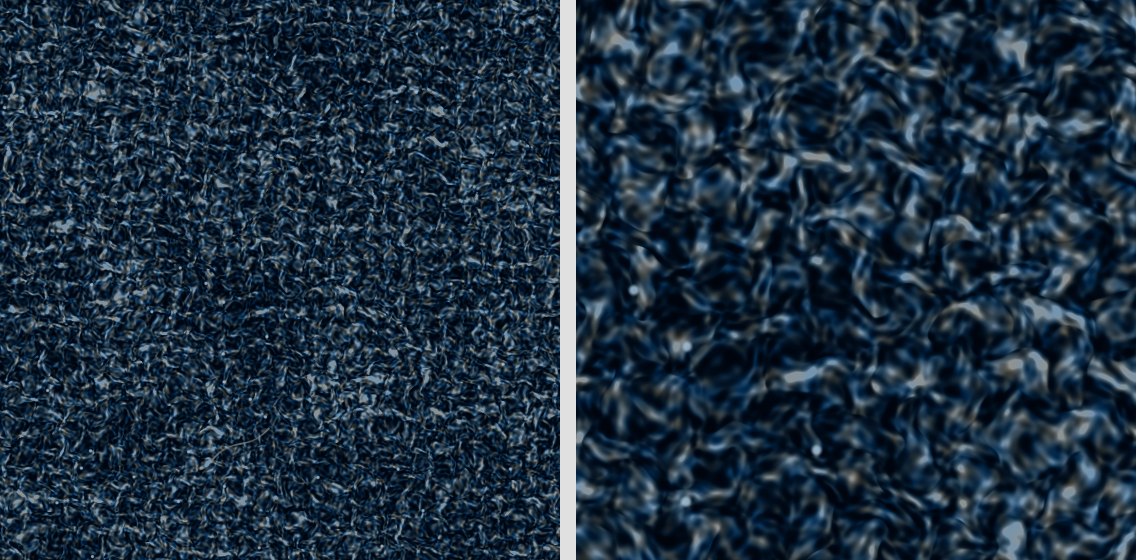
Left, the full canvas; right, a detail of the centre.
Reproduce this texture procedurally as a three.js fragment shader.

```glsl
// Coarse navy plain-weave cloth: uneven warp and weft threads with dark gaps,
// covered in short pale fibres. Thread height, slubs and stretched gradient
// noise are summed into one tone of about unit spread, then mapped to a ramp.
varying vec2 vUv;

const float PI = 3.14159265;
const vec2 THREADS = vec2(31.0, 33.0);       // threads across and up
const vec2 FIBRE_SCALE = vec2(72.0, 150.0);  // along and across a fibre
const float FINE_SCALE = 165.0;
const float FIBRE_TILT = 0.35;
const float WEAVE_AMOUNT = 0.54;
const float FIBRE_AMOUNT = 0.66;
const float FINE_AMOUNT = 0.46;
const float SLUB_AMOUNT = 0.32;
const float CLOUD_AMOUNT = 0.10;
const float GLINT_SCALE = 64.0;
const float GLINT_SHARE = 0.010;
const vec2 HAIR_START = vec2(0.38, 0.18);
const vec2 HAIR_END = vec2(0.48, 0.235);

const vec3 PIT = vec3(0.0, 0.015, 0.05);
const vec3 SHADOW = vec3(0.0, 0.04, 0.09);
const vec3 NAVY = vec3(0.02, 0.10, 0.18);
const vec3 BLUE = vec3(0.09, 0.18, 0.25);
const vec3 SLATE = vec3(0.19, 0.27, 0.33);
const vec3 MIST = vec3(0.30, 0.38, 0.44);
const vec3 PALE = vec3(0.50, 0.58, 0.64);
const vec3 HAIR = vec3(0.52, 0.53, 0.50);
const vec3 BLUE_TINT = vec3(-0.028, 0.002, 0.032);

float hash(vec2 p) {
  vec3 q = fract(p.xyx * 0.1031);
  q += dot(q, q.yzx + 33.33);
  return fract((q.x + q.y) * q.z);
}

float cornerSlope(vec2 cell, vec2 offset) {
  float angle = 2.0 * PI * hash(cell);
  return dot(vec2(cos(angle), sin(angle)), offset);
}

// Gradient noise scaled to a spread of about one
float noise(vec2 p) {
  vec2 i = floor(p), f = fract(p);
  vec2 u = f * f * f * (f * (f * 6.0 - 15.0) + 10.0);
  vec2 e = vec2(1.0, 0.0);
  float low = mix(cornerSlope(i, f), cornerSlope(i + e, f - e), u.x);
  float high = mix(cornerSlope(i + e.yx, f - e.yx), cornerSlope(i + 1.0, f - 1.0), u.x);
  return 4.6 * mix(low, high, u.y);
}

vec2 turn(vec2 p, float angle) {
  float c = cos(angle), s = sin(angle);
  return vec2(c * p.x - s * p.y, s * p.x + c * p.y);
}

float between(float low, float high, float x) {
  return clamp((x - low) / (high - low), 0.0, 1.0);
}

vec3 clothRamp(float tone) {
  vec3 c = mix(PIT, SHADOW, between(-2.2, -1.25, tone));
  c = mix(c, NAVY, between(-1.25, -0.44, tone));
  c = mix(c, BLUE, between(-0.44, 0.19, tone));
  c = mix(c, SLATE, between(0.19, 0.81, tone));
  c = mix(c, MIST, between(0.81, 1.44, tone));
  return mix(c, PALE, between(1.44, 2.17, tone));
}

// Small bright specks scattered on a hashed grid
float glints(vec2 uv) {
  vec2 p = uv * GLINT_SCALE, cell = floor(p);
  vec2 centre = 0.3 + 0.4 * vec2(hash(cell + 17.0), hash(cell + 59.0));
  float speck = 1.0 - smoothstep(0.08, 0.27, length(fract(p) - centre));
  return speck * step(hash(cell + 91.0), GLINT_SHARE);
}

// One thin, wavy loose hair
float looseHair(vec2 uv) {
  vec2 axis = HAIR_END - HAIR_START, toPoint = uv - HAIR_START;
  float along = clamp(dot(toPoint, axis) / dot(axis, axis), 0.0, 1.0);
  vec2 bend = vec2(-0.2, 0.8) * 0.007 * sin(along * 2.0 * PI);
  return 1.0 - smoothstep(0.0006, 0.0028, length(toPoint - axis * along - bend));
}

void main() {
  vec2 uv = vUv;

  // Uneven thread positions
  vec2 drift = vec2(noise(uv * 9.0), noise(uv * 9.0 + 40.0)) * 0.20;
  drift += vec2(noise(uv * 38.0 + 80.0), noise(uv * 38.0 + 120.0)) * 0.13;
  vec2 p = uv * THREADS + drift;
  vec2 thread = floor(p);

  // Plain weave: each thread passes over and under in turn
  vec2 body = sin(PI * p) * sin(PI * p);
  float weft = body.y * (0.68 + 0.32 * sin(PI * (p.x + thread.y)));
  float warp = body.x * (0.62 - 0.32 * sin(PI * (p.y + thread.x)));
  float weave = (max(weft, warp) - 0.48) / 0.25;
  float weftOnTop = smoothstep(-0.15, 0.15, weft - warp);

  // Thick and thin stretches along single threads
  float weftSlub = noise(vec2(p.x * 0.23, thread.y * 7.37 + 0.5)) * body.y;
  float warpSlub = noise(vec2(thread.x * 5.71 + 0.5, p.y * 0.23)) * body.x;
  float slub = mix(warpSlub, weftSlub, weftOnTop) * 1.4;

  // Fibres follow the thread on top
  vec2 q = uv + drift * 0.012;
  float weftFibre = noise(turn(q, FIBRE_TILT) * FIBRE_SCALE);
  float warpFibre = noise(turn(q, FIBRE_TILT - 0.1) * FIBRE_SCALE.yx + 200.0);
  float fibre = mix(warpFibre, weftFibre, weftOnTop);
  float fine = noise(turn(q, 0.7) * FINE_SCALE + 300.0);

  float tone = WEAVE_AMOUNT * weave + FIBRE_AMOUNT * fibre + FINE_AMOUNT * fine
    + SLUB_AMOUNT * slub + CLOUD_AMOUNT * noise(uv * 5.0 + 30.0);
  vec3 color = clothRamp(tone);

  // Dye shifts between clear blue and dusty grey
  float dye = noise(turn(uv, 0.4) * 85.0 + 400.0);
  color += BLUE_TINT * dye * smoothstep(-1.3, 0.2, tone);

  color = mix(color, PALE * 1.35, 0.8 * glints(uv));
  color = mix(color, HAIR, 0.75 * looseHair(uv));
  gl_FragColor = vec4(clamp(color, 0.0, 1.0), 1.0);
}
```
